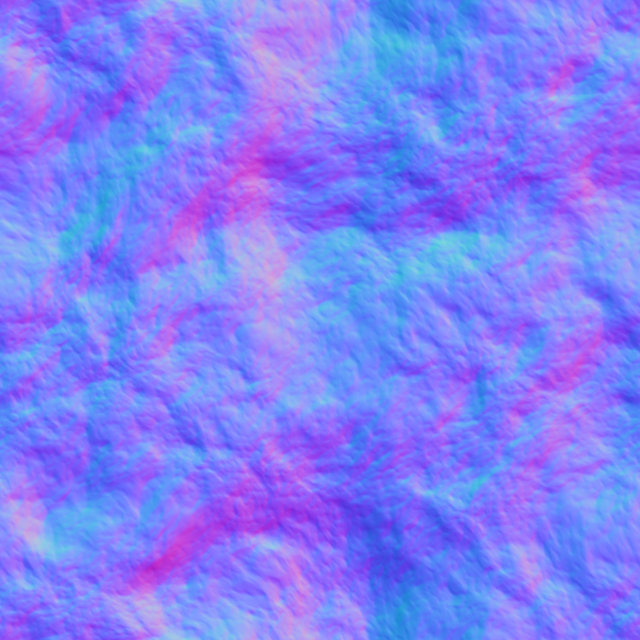
Write a WebGL 1 fragment shader that draws this texture map.

```glsl
precision highp float;
// Tileable tangent-space normal map of a rough, creased rock surface.

uniform vec2 u_resolution;

const int OCTAVES = 6;
const float BASE_CELLS = 3.0;    // whole cells across the tile, first octave
const float BASE_SLOPE = 0.235;  // steepness of the first octave
const float SLOPE_GAIN = 0.835;  // steepness kept by each finer octave
const float CREASE_ROUNDING = 0.003;
const float SAMPLE_STEP = 0.0016;

// Two pseudo-random values in 0..1.
vec2 hash2(vec2 p) {
  vec3 q = fract(p.xyx * vec3(0.1031, 0.1030, 0.0973));
  q += dot(q, q.yzx + 33.33);
  return fract((q.xx + q.yz) * q.zy);
}

// Contribution of one lattice corner; the lattice wraps after `period` cells.
float corner(vec2 cell, vec2 offset, float period, float seed) {
  vec2 wrapped = floor(mod(cell + 0.5, period));
  vec2 direction = hash2(wrapped + seed * vec2(17.0, 31.0)) * 2.0 - 1.0;
  return dot(normalize(direction + 0.0001), offset);
}

// Gradient noise that repeats over the unit square.
float tileNoise(vec2 uv, float period, float seed) {
  vec2 p = uv * period + hash2(vec2(seed, seed + 7.0));
  vec2 cell = floor(p);
  vec2 f = p - cell;
  vec2 u = f * f * f * (f * (f * 6.0 - 15.0) + 10.0);
  vec2 e = vec2(1.0, 0.0);
  float low = mix(corner(cell, f, period, seed),
                  corner(cell + e.xy, f - e.xy, period, seed), u.x);
  float high = mix(corner(cell + e.yx, f - e.yx, period, seed),
                   corner(cell + e.xx, f - e.xx, period, seed), u.x);
  return mix(low, high, u.y);
}

vec2 tileNoise2(vec2 uv, float period, float seed) {
  return vec2(tileNoise(uv, period, seed), tileNoise(uv, period, seed + 1.0));
}

// Folds the noise so that its crests become sharp ridges.
float crease(float n) {
  return 0.8 * n - 0.6 * sqrt(n * n + CREASE_ROUNDING);
}

// Bends the domain gently so that the ridges wander.
vec2 warp(vec2 uv) {
  return uv + 0.05 * tileNoise2(uv, 3.0, 41.0)
            + 0.014 * tileNoise2(uv, 9.0, 53.0);
}

// Sum of creased octaves, from broad slopes to fine grain.
float rockHeight(vec2 uv) {
  vec2 p = warp(uv);
  float cells = BASE_CELLS;
  float slope = BASE_SLOPE;
  float height = 0.0;
  for (int i = 0; i < OCTAVES; i++) {
    height += slope / cells * crease(tileNoise(p, cells, float(i) + 3.0));
    cells *= 2.0;
    slope *= SLOPE_GAIN;
  }
  return height;
}

// Surface normal from central differences of the height.
vec3 rockNormal(vec2 uv, float stepSize) {
  vec2 e = vec2(stepSize, 0.0);
  vec2 rise = vec2(rockHeight(uv + e.xy) - rockHeight(uv - e.xy),
                   rockHeight(uv + e.yx) - rockHeight(uv - e.yx));
  return normalize(vec3(-rise / (2.0 * stepSize), 1.0));
}

void main() {
  vec2 uv = gl_FragCoord.xy / u_resolution;
  vec3 normal = rockNormal(uv, SAMPLE_STEP);
  gl_FragColor = vec4(normal * 0.5 + 0.5, 1.0);
}
```
